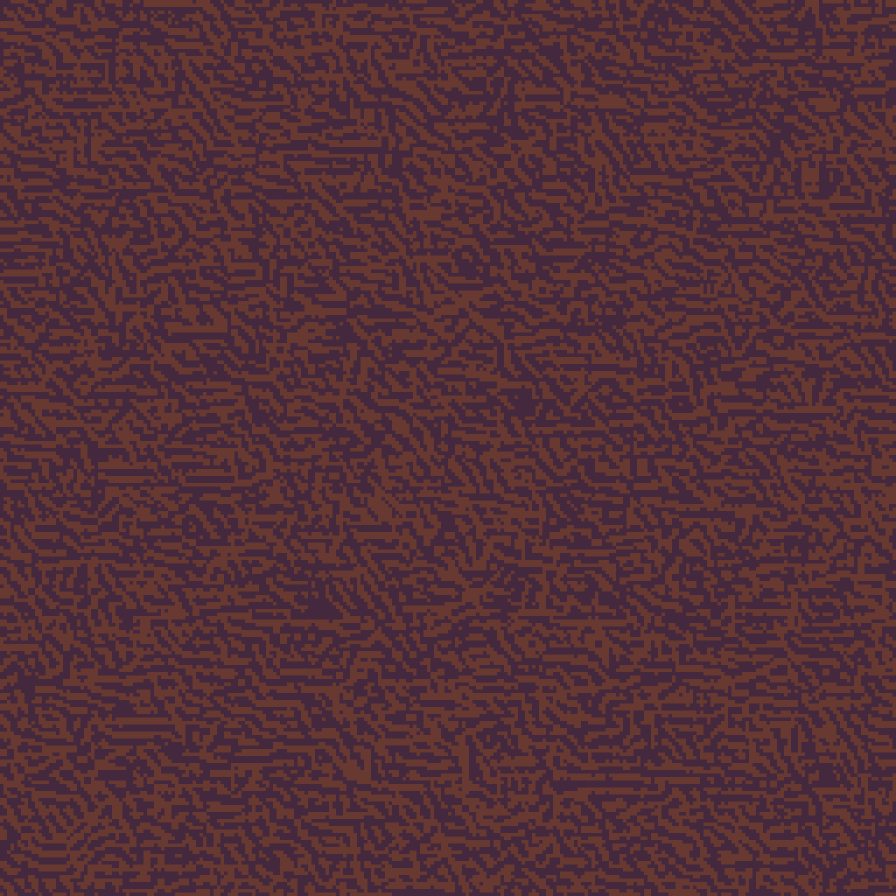
Write a Shadertoy shader that draws this texture.

```glsl
// Draws a blocky two-tone labyrinth of short, broken, level and slanting stripes.

const vec3 PLUM = vec3(0.268, 0.157, 0.240);
const vec3 RUST = vec3(0.403, 0.222, 0.188);
const float CELLS = 256.0;   // blocks across the canvas
const float PATCH = 7.0;     // blocks between stripe patches

// Integer hash giving three values in 0..1
vec3 hash3(vec2 p, float seed) {
    uvec3 v = uvec3(ivec3(vec3(p, seed)) + 4096);
    v = v * 1664525u + 1013904223u;
    v.x += v.y * v.z; v.y += v.z * v.x; v.z += v.x * v.y;
    v ^= v >> 16u;
    v.x += v.y * v.z; v.y += v.z * v.x; v.z += v.x * v.y;
    return vec3(v >> 8u) / 16777216.0;
}

// Smooth noise in -0.5..0.5
float valueNoise(vec2 p, float seed) {
    vec2 i = floor(p), f = fract(p);
    f = f * f * (3.0 - 2.0 * f);
    float low = mix(hash3(i, seed).x, hash3(i + vec2(1, 0), seed).x, f.x);
    float high = mix(hash3(i + vec2(0, 1), seed).x, hash3(i + vec2(1, 1), seed).x, f.x);
    return mix(low, high, f.y) - 0.5;
}

// Stripe direction: often level, often falling to the right, else any
float stripeAngle(float pick, float spread) {
    if (pick < 0.38) return mix(-0.28, 0.20, spread);
    if (pick < 0.66) return mix(-1.25, -0.65, spread);
    return spread * 3.14159;
}

// Sum of small oriented wave patches scattered over the plane
float stripeField(vec2 p) {
    vec2 home = floor(p / PATCH);
    float sum = 0.0;
    for (int y = -1; y <= 1; y++)
    for (int x = -1; x <= 1; x++)
    for (int k = 0; k < 3; k++) {
        vec2 id = home + vec2(x, y);
        vec3 place = hash3(id, float(k));
        vec3 style = hash3(id, float(k) + 20.0);
        float angle = stripeAngle(style.x, style.y);
        vec2 along = vec2(cos(angle), sin(angle));
        vec2 d = p - (id + place.xy) * PATCH;
        float a = dot(d, along);
        float c = dot(d, vec2(-along.y, along.x));
        float stretch = style.x < 0.15 ? 0.025 : 0.05;
        float envelope = exp(-stretch * a * a - 0.10 * c * c);
        float wave = cos(6.28318 * (c / mix(3.2, 4.2, style.z) + place.z));
        sum += envelope * wave * (0.5 + style.z);
    }
    return sum;
}

// 1 on rust blocks, 0 on plum blocks
float rustMask(vec2 uv) {
    vec2 block = floor(uv * CELLS) + 0.5;
    float clumps = valueNoise(block * 0.22, 11.0);
    float ragged = valueNoise(block * 0.55, 9.0);
    float specks = hash3(floor(block), 15.0).y - 0.5;
    return step(0.04, stripeField(block) + 1.1 * clumps + 0.8 * ragged + 0.7 * specks);
}

void mainImage(out vec4 fragColor, in vec2 fragCoord) {
    // Average four samples to smooth block edges at any size
    float rust = 0.0;
    for (int i = 0; i < 4; i++) {
        vec2 offset = vec2(i & 1, i >> 1) * 0.5 - 0.25;
        rust += 0.25 * rustMask((fragCoord + offset) / iResolution.y);
    }
    fragColor = vec4(mix(PLUM, RUST, rust), 1.0);
}
```
